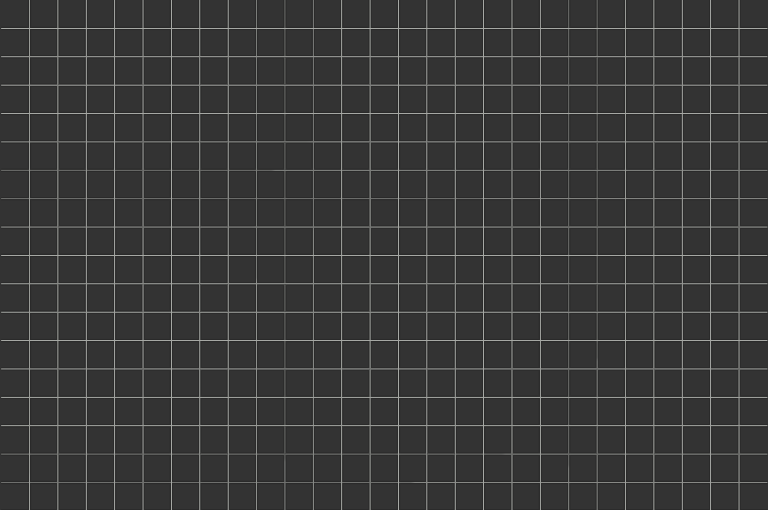
Reproduce this pattern procedurally as a WebGL 2 fragment shader.

```glsl
#version 300 es
precision highp float;
// A charcoal sheet ruled into square cells, 27 across and 18 down, by fine grey lines.
// Each line is a box-filtered stripe with a thin dark edge; a slow cosine beat
// fades groups of lines, and a hashed break changes the fade part way along.

uniform vec2 u_resolution;
out vec4 outColor;

float hash(float n) {
    return fract(sin(n * 12.9898) * 43758.55);
}

// Share of a pixel covered by a stripe centred on zero
float stripe(float offset, float width, float pixel) {
    float right = min(offset + 0.5 * pixel, 0.5 * width);
    float left = max(offset - 0.5 * pixel, -0.5 * width);
    return clamp((right - left) / pixel, 0.0, 1.0);
}

// Returns line coverage in x and dark edge coverage in y
vec2 ruledLine(float across, float along, float fadeCentre, float pixel) {
    float id = floor(across + 0.5);
    float offset = across - id;
    float inside = step(0.5, id) * step(id, 26.5);

    // Wear: neighbouring lines fade together, less so beyond the break
    float beat = cos(6.2832 * (id - fadeCentre) / 10.5);
    float breakAt = mix(8.0, 19.0, hash(id + fadeCentre));
    float beyond = smoothstep(-0.1, 0.1, along - breakAt);
    float fade = smoothstep(0.45, 1.0, beat) * mix(0.45, 0.25, beyond);

    return inside * vec2(stripe(offset, 0.027, pixel) * (1.0 - fade),
                         stripe(offset, 0.12, pixel));
}

void main() {
    // Cell units, counted from the top left
    float pixel = 17.97 / u_resolution.y;
    vec2 cell = vec2(gl_FragCoord.x, u_resolution.y - gl_FragCoord.y) * pixel;
    cell.x -= 0.04;

    vec2 vertical = ruledLine(cell.x, cell.y, 10.0, pixel);
    vec2 horizontal = ruledLine(cell.y, cell.x, 6.5, pixel);

    // Horizontal lines stop just short of the left and right sides
    float margin = clamp(min(cell.x, 27.0 - cell.x) / pixel + 0.5, 0.0, 1.0);
    vec2 cover = max(vertical, horizontal * margin);

    vec3 charcoal = vec3(0.2);
    vec3 darkEdge = vec3(0.163);
    vec3 paleGrey = vec3(0.80, 0.81, 0.79);
    vec3 color = mix(charcoal, darkEdge, cover.y);
    color = mix(color, paleGrey, cover.x);
    outColor = vec4(color, 1.0);
}
```
